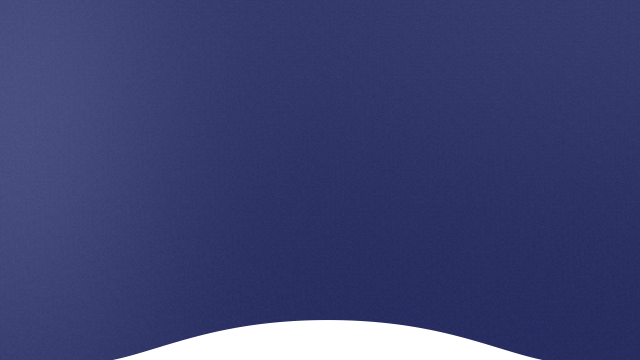
Write a Shadertoy shader that draws this background.

```glsl
// Grainy navy backdrop with soft side glows and a white hill along the bottom.

const vec3 NAVY = vec3(0.150, 0.172, 0.372);
const vec3 LEFT_GLOW = vec3(0.130, 0.130, 0.125);
const vec3 TOP_GLOW = vec3(0.060, 0.062, 0.055);
const vec3 HILL_WHITE = vec3(1.0);
const float GRAIN_ROWS = 288.0;
const float GRAIN_STRENGTH = 0.022;

float hash(vec2 p) {
    return fract(sin(dot(p, vec2(127.1, 311.7))) * 43758.5453);
}

// Elliptical Gaussian falloff around a centre.
float glow(vec2 p, vec2 center, vec2 radius) {
    vec2 d = (p - center) / radius;
    return exp(-dot(d, d));
}

// Broad crown that eases into shallow feet; zero beyond the half width.
float hillHeight(float x, float center, float halfWidth, float peak) {
    float t = min(abs(x - center) / halfWidth, 1.0);
    float t2 = t * t;
    return peak * (1.0 - t2 * (1.0 + 0.45 * t2 * (1.0 - t2)));
}

vec3 backdrop(vec2 uv) {
    vec3 color = NAVY;
    color += LEFT_GLOW * glow(uv, vec2(0.0, 0.68), vec2(0.28, 0.87));
    color += TOP_GLOW * glow(uv, vec2(1.0, 1.05), vec2(0.55, 0.62));
    color += 0.4 * TOP_GLOW * glow(uv, vec2(0.4, 1.1), vec2(0.35, 0.6));
    return color;
}

void mainImage(out vec4 fragColor, in vec2 fragCoord) {
    vec2 uv = fragCoord / iResolution.xy;
    float pixel = 1.0 / iResolution.y;

    // Backdrop with fine grain
    vec2 grainCell = floor(fragCoord * pixel * GRAIN_ROWS);
    vec3 color = backdrop(uv) + (hash(grainCell) - 0.5) * GRAIN_STRENGTH;

    // Hill with a one-pixel soft edge
    float height = hillHeight(uv.x, 0.512, 0.336, 0.111);
    float coverage = clamp(0.5 + (height - uv.y) / pixel, 0.0, 1.0);
    color = mix(color, HILL_WHITE, coverage);

    fragColor = vec4(color, 1.0);
}
```
